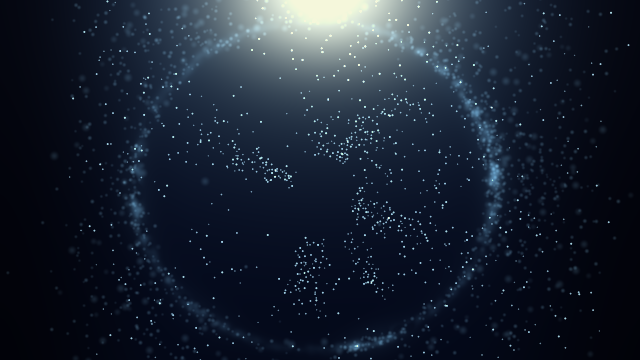
This background is drawn by a Shadertoy shader. Its source:

```glsl
vec2 hash2(vec2 p) {
    vec3 q = fract(p.xyx * vec3(0.1031, 0.1030, 0.0973));
    q += dot(q, q.yzx + 33.33);
    return fract((q.xx + q.yz) * q.zy);
}

float gradientNoise(vec2 p) {
    vec2 cell = floor(p), f = fract(p);
    vec2 u = f * f * (3.0 - 2.0 * f);
    vec4 corner;
    for (int i = 0; i < 4; i++) {
        vec2 o = vec2(i & 1, i >> 1);
        corner[i] = dot(hash2(cell + o + 50.0) * 2.0 - 1.0, f - o);
    }
    return mix(mix(corner.x, corner.y, u.x), mix(corner.z, corner.w, u.x), u.y);
}

// Angular bump around a direction
float lobe(float angle, float direction, float sharpness) {
    return exp(sharpness * (cos(angle - direction) - 1.0));
}

// Signed distance from the ring, as a fraction of its radius
float ringOffset(vec2 p) {
    return length((p - vec2(0.875, 0.486)) / vec2(0.493, 0.451)) - 1.015;
}

float ringStrength(vec2 p) {
    vec2 q = p - vec2(0.875, 0.486);
    float a = atan(q.y, q.x);
    return 0.15 + 1.1 * lobe(a, 0.13, 26.0) + 0.55 * lobe(a, 0.65, 12.0)
        + 0.65 * lobe(a, 3.2, 18.0) + 0.9 * lobe(a, -1.2, 50.0)
        + 0.45 * lobe(a, -2.3, 35.0) + 0.25 * lobe(a, 2.3, 9.0)
        + 0.25 * lobe(a, -0.4, 14.0);
}

// Chance of a soft particle on the ring or outside it
float ringDensity(vec2 p) {
    float e = ringOffset(p);
    vec2 q = p - vec2(0.875, 0.486);
    float a = atan(q.y, q.x);
    float band = exp(-pow(e / 0.045, 2.0)) * ringStrength(p);
    float spread = 0.42 * lobe(a, 0.2, 2.0) + 0.35 * lobe(a, 2.45, 7.0)
        + 0.3 * lobe(a, -2.65, 7.0);
    float outer = smoothstep(-0.04, 0.1, e) * exp(-2.2 * max(e, 0.0)) * spread;
    float window = smoothstep(0.1, 0.25, p.x) * smoothstep(1.75, 1.55, p.x);
    return window * (band + outer * (0.8 + 1.6 * gradientNoise(p * 7.0)));
}

// Chance of a sharp particle in the central burst
float burstDensity(vec2 p) {
    vec2 q = p - vec2(0.898, 0.472);
    float r = length(q), a = atan(q.y, q.x);
    float upper = lobe(a, 2.81 - 0.5 * max(r - 0.12, 0.0), 80.0)
        + 0.8 * lobe(a, 1.05 - 0.9 * max(r - 0.1, 0.0), 45.0)
        + 0.75 * lobe(a, -0.43, 35.0) + 0.25 * lobe(a, 0.4, 5.0)
        + 0.35 * lobe(a, 1.6, 30.0);
    float lower = 0.4 * lobe(a, -1.84, 130.0) + 0.3 * lobe(a, -1.63, 200.0)
        + 0.35 * lobe(a, -1.06, 120.0);
    float arms = upper * smoothstep(0.08, 0.1, r) * exp(-8.0 * max(r - 0.11, 0.0))
        + lower * smoothstep(0.12, 0.15, r) * smoothstep(0.38, 0.25, r);
    float sparse = 0.02 * smoothstep(0.12, 0.2, r) * (1.0 + 2.5 * gradientNoise(p * 6.0));
    return arms + sparse * smoothstep(0.18, 0.3, p.x) * smoothstep(1.72, 1.6, p.x);
}

// One jittered particle per grid cell, kept according to the local density
float particles(vec2 p, float scale, float radius, float blur, bool burst) {
    float sum = 0.0;
    vec2 home = floor(p * scale);
    for (int j = -1; j <= 1; j++)
    for (int i = -1; i <= 1; i++) {
        vec2 cell = home + vec2(i, j);
        vec2 seed = hash2(cell + scale);
        vec2 center = (cell + hash2(cell + scale + 71.0)) / scale;
        float size = radius * (0.65 + 0.5 * seed.y);
        float d = length(p - center);
        if (d > size + 1.0 / iResolution.y) continue;
        float chance = burst ? burstDensity(center) : ringDensity(center);
        float disc = 1.0 - smoothstep(size * (1.0 - blur), size + 0.6 / iResolution.y, d);
        sum += step(seed.x, chance) * disc * (0.4 + 0.6 * seed.y);
    }
    return sum;
}

void mainImage(out vec4 fragColor, in vec2 fragCoord) {
    vec2 p = fragCoord / iResolution.y;
    p.x += 0.5 * (16.0 / 9.0 - iResolution.x / iResolution.y);

    // Dark water, fading to the sides and the floor
    float sides = smoothstep(0.0, 0.55, p.x) * smoothstep(1.82, 1.2, p.x);
    vec3 color = mix(vec3(0.007, 0.012, 0.045), vec3(0.016, 0.042, 0.125), sides);
    color *= 0.75 + 0.45 * p.y;

    // Light entering from above
    vec2 g = (p - vec2(0.903, 1.03)) * vec2(0.74, 1.0);
    float d2 = dot(g, g);
    color += vec3(0.20, 0.26, 0.24) * exp(-5.0 * d2) * mix(0.4, 1.0, sides);
    color += vec3(0.86, 0.80, 0.62) * exp(-26.0 * d2);

    // Ring haze
    float e = ringOffset(p);
    float wisps = clamp(0.4 + 1.3 * gradientNoise(p * 18.0) + 0.9 * gradientNoise(p * 37.0), 0.0, 1.0);
    float haze = exp(-pow(e / 0.03, 2.0)) * wisps + 0.12 * exp(-pow(e / 0.1, 2.0));
    color += vec3(0.24, 0.37, 0.43) * haze * ringStrength(p);

    // Soft particles around the ring, then sharp ones in the burst
    float soft = 0.17 * particles(p, 42.0, 0.013, 1.0, false)
        + 0.26 * particles(p, 84.0, 0.006, 1.0, false);
    color += vec3(0.50, 0.72, 0.80) * soft;
    color += vec3(0.66, 0.84, 0.88) * particles(p, 112.0, 0.0024, 0.6, true);

    fragColor = vec4(min(color, vec3(0.96, 0.97, 0.86)), 1.0);
}
```
